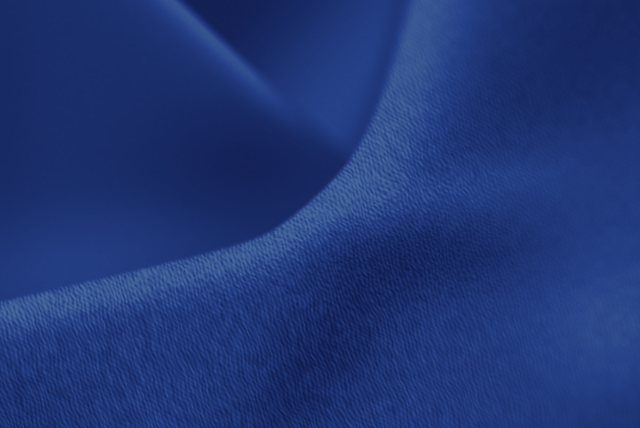
Give the GLSL for this texture, as a Shadertoy shader.

```glsl
// Soft folds of blue woven cloth with a shallow focus.

// Colour ramp, from shade to sheen
const vec3 SHADE = vec3(0.070, 0.115, 0.320);
const vec3 DEEP  = vec3(0.100, 0.180, 0.420);
const vec3 BODY  = vec3(0.145, 0.250, 0.530);
const vec3 SHEEN = vec3(0.240, 0.365, 0.590);

// Main ridge: three slopes joined by two smooth bends
const float RIDGE_START = 0.29;
const vec3 RIDGE_SLOPES = vec3(0.22, 0.75, 4.2);
const vec2 BEND_X = vec2(0.63, 0.875);
const vec2 BEND_WIDTH = vec2(0.05, 0.07);

// Rear fold: a straight crease
const vec2 CREASE_TOP = vec2(0.42, 1.0);
const float CREASE_SLOPE = -0.94;

// Weave: rows fall to the right, columns lean slightly back
const float ROW_PITCH = 0.0098;
const float COLUMN_PITCH = 0.0095;
const float ROW_FALL = 0.70;
const float COLUMN_LEAN = 0.30;
const float THREAD_DEPTH = 0.11;
const float GRAIN_DEPTH = 0.26;
const float BLUR_GRAIN = 0.025;

float hash(vec2 p) {
    vec3 q = fract(vec3(p.xyx) * 0.1031);
    q += dot(q, q.yzx + 33.33);
    return fract((q.x + q.y) * q.z);
}

float noise(vec2 p) {
    vec2 i = floor(p), f = fract(p);
    f = f * f * (3.0 - 2.0 * f);
    return mix(mix(hash(i), hash(i + vec2(1, 0)), f.x),
               mix(hash(i + vec2(0, 1)), hash(i + vec2(1, 1)), f.x), f.y);
}

float bell(float x) { return exp(-x * x); }

// Elliptical soft light with its long axis at the given angle
float glow(vec2 p, vec2 centre, vec2 radii, float angle) {
    float c = cos(angle), s = sin(angle);
    vec2 d = p - centre;
    vec2 q = vec2(c * d.x + s * d.y, c * d.y - s * d.x) / radii;
    return exp(-dot(q, q));
}

// Signed distance to the main ridge, positive behind it
float ridgeDistance(vec2 p) {
    vec2 u = p.x - BEND_X;
    vec2 root = sqrt(u * u + BEND_WIDTH * BEND_WIDTH);
    vec2 turn = 0.5 * (RIDGE_SLOPES.yz - RIDGE_SLOPES.xy);
    float height = RIDGE_START + RIDGE_SLOPES.x * p.x + dot(turn, u + root);
    float slope = RIDGE_SLOPES.x + dot(turn, 1.0 + u / root);
    return (p.y - height) / sqrt(1.0 + slope * slope);
}

float rearTone(vec2 p, float ridge) {
    float crease = (p.y - CREASE_TOP.y - CREASE_SLOPE * (p.x - CREASE_TOP.x))
                 / sqrt(1.0 + CREASE_SLOPE * CREASE_SLOPE);
    // Near sheet, lit along the crease
    float sheet = 0.33;
    sheet -= 0.26 * glow(p, vec2(0.60, 0.62), vec2(0.27, 0.17), 0.3);
    sheet += 0.30 * glow(p, vec2(0.18, 0.38), vec2(0.36, 0.13), 0.2);
    sheet -= 0.08 * glow(p, vec2(0.0, 0.75), vec2(0.08, 0.35), 0.0);
    float fade = 1.0 - smoothstep(0.58, 0.82, p.x);
    sheet += fade * (0.42 * bell((crease + 0.01) / 0.038) + 0.15 * bell(crease / 0.11));
    // Pocket beyond the crease
    float along = dot(p - vec2(0.55, 0.97), vec2(0.75, -0.65));
    float pocket = 0.06 + 0.62 * smoothstep(-0.02, 0.32, along);
    pocket -= 0.22 * bell(ridge / 0.045);
    float softness = mix(0.035, 0.014, smoothstep(0.65, 0.90, p.y));
    return mix(sheet, pocket, smoothstep(-softness, softness, crease));
}

float frontTone(vec2 p, float depth) {
    float width = mix(0.055, 0.12, smoothstep(0.4, 0.85, p.y));
    float tone = 0.53 + 0.42 * bell((depth - 0.03) / width);
    // Upper hollow and corner
    tone -= 0.15 * glow(p, vec2(1.22, 0.77), vec2(0.20, 0.14), 0.3);
    tone -= 0.34 * glow(p, vec2(1.45, 1.00), vec2(0.28, 0.26), 0.0);
    // Low swell with a valley beneath
    tone += 0.22 * glow(p, vec2(1.04, 0.55), vec2(0.28, 0.06), 0.2);
    tone -= 0.26 * glow(p, vec2(1.06, 0.40), vec2(0.27, 0.09), 0.1);
    tone -= 0.36 * glow(p, vec2(0.75, 0.17), vec2(0.34, 0.12), 0.95);
    // Lower corners
    tone += 0.25 * glow(p, vec2(1.43, 0.24), vec2(0.20, 0.24), 0.0);
    tone -= 0.20 * glow(p, vec2(1.50, 0.00), vec2(0.20, 0.12), 0.0);
    tone -= 0.17 * glow(p, vec2(0.00, 0.00), vec2(0.25, 0.15), 0.0);
    return tone;
}

// Crossed threads, columns stronger low down, with uneven stitches; zero mean
float weave(vec2 p) {
    vec2 q = vec2(p.x + COLUMN_LEAN * p.y, p.y + ROW_FALL * p.x);
    q /= vec2(length(vec2(1.0, COLUMN_LEAN)) * COLUMN_PITCH,
              length(vec2(1.0, ROW_FALL)) * ROW_PITCH);
    q += 1.4 * vec2(noise(p * 16.0), noise(p * 16.0 + 17.0));
    q += 0.5 * vec2(noise(p * 70.0), noise(p * 70.0 + 31.0));
    vec2 threads = cos(6.2832 * q);
    float upper = smoothstep(0.25, 0.60, p.y);
    float stitch = noise(q * vec2(1.7, mix(0.9, 1.4, upper))) - 0.5;
    return THREAD_DEPTH * dot(threads, mix(vec2(1.0, 0.55), vec2(0.7, 0.8), upper))
         + GRAIN_DEPTH * stitch;
}

vec3 clothColour(float tone) {
    float t = 3.0 * clamp(tone, 0.0, 1.1);
    vec3 c = mix(SHADE, DEEP, min(t, 1.0));
    c = mix(c, BODY, clamp(t - 1.0, 0.0, 1.0));
    return mix(c, SHEEN, max(t - 2.0, 0.0));
}

void mainImage(out vec4 fragColor, in vec2 fragCoord) {
    vec2 p = fragCoord / iResolution.y;
    float pixel = 1.0 / iResolution.y;
    float ridge = ridgeDistance(p);
    float softness = pixel + mix(0.004, 0.022, smoothstep(0.55, 1.0, p.y));
    float front = 1.0 - smoothstep(-softness, softness, ridge);
    float tone = mix(rearTone(p, ridge), frontTone(p, -ridge), front);

    // Thread detail fades out of focus and below pixel scale
    float focus = (1.0 - smoothstep(0.85, 1.4, p.x)) * (1.0 - smoothstep(0.6, 0.95, p.y));
    float resolved = 1.0 - smoothstep(0.35, 0.75, pixel / ROW_PITCH);
    tone += front * (0.1 + focus) * resolved * weave(p);
    tone += 0.07 * front * (noise(p * 50.0) - 0.5);
    tone += BLUR_GRAIN * (noise(p * 150.0) - 0.5);
    fragColor = vec4(clothColour(tone), 1.0);
}
```
